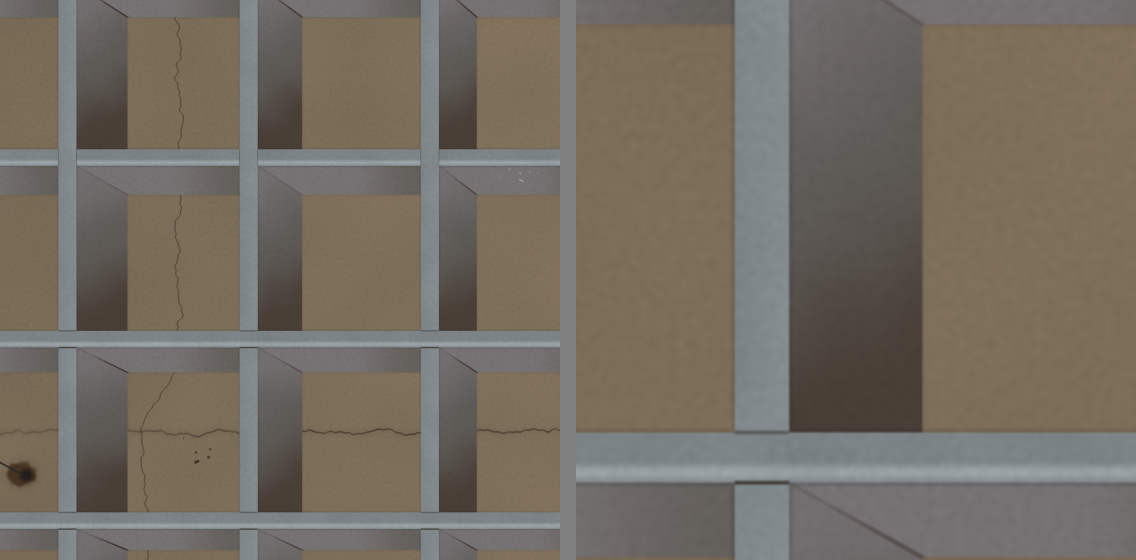
Left: the whole. Right: its middle third, enlarged.
A Shadertoy shader for this pattern:

```glsl
// A painted lattice of square bars seen slightly from below, over tan plaster.
// Each opening shows a left and a top side wall in perspective; the plaster is
// then worn with noise-driven cracks, specks, a stained hole and paint scuffs.

const vec2 PITCH = vec2(0.3236, 0.3242);
const vec2 BAR = vec2(0.0325, 0.0300);
const vec2 FIRST_CROSSING = vec2(0.1204, 0.2815);

const vec3 PLASTER = vec3(0.492, 0.432, 0.350);
const vec3 PAINT = vec3(0.505, 0.535, 0.547);
const vec3 PAINT_LIT = vec3(0.630, 0.660, 0.680);
const vec3 WALL_LIT = vec3(0.450, 0.432, 0.437);
const vec3 WALL_MID = vec3(0.365, 0.350, 0.335);
const vec3 WALL_DARK = vec3(0.285, 0.245, 0.215);
const vec3 GRIME = vec3(0.180, 0.150, 0.125);

vec2 hash2(vec2 p) {
    vec3 q = fract(p.xyx * vec3(0.1031, 0.1030, 0.0973));
    q += dot(q, q.yzx + 33.33);
    return fract((q.xx + q.yz) * q.zy);
}

float gradientDot(vec2 cell, vec2 offset) {
    return dot(hash2(cell) * 2.0 - 1.0, offset);
}

// Gradient noise, roughly -0.7 to 0.7
float noise(vec2 p) {
    vec2 i = floor(p), f = fract(p), e = vec2(1.0, 0.0);
    vec2 u = f * f * f * (f * (f * 6.0 - 15.0) + 10.0);
    float low = mix(gradientDot(i, f), gradientDot(i + e, f - e), u.x);
    float high = mix(gradientDot(i + e.yx, f - e.yx), gradientDot(i + 1.0, f - 1.0), u.x);
    return mix(low, high, u.y);
}

float jagged(float t, float seed) {
    return noise(vec2(t * 22.0, seed)) + 0.5 * noise(vec2(t * 75.0, seed + 7.3));
}

float rise(float edge, float x, float soft) {
    return smoothstep(edge - soft, edge + soft, x);
}

float stroke(float d, float halfWidth, float soft) {
    return 1.0 - rise(halfWidth, abs(d), soft);
}

float segment(vec2 p, vec2 a, vec2 b) {
    vec2 ab = b - a;
    return length(p - a - ab * clamp(dot(p - a, ab) / dot(ab, ab), 0.0, 1.0));
}

vec3 plaster(vec2 p, float column, float soft) {
    vec3 col = PLASTER * (0.97 + 0.05 * p.x + 0.05 * noise(p * 7.0));

    // Cracks: one down a single column, one across a single row
    float pathX = 0.319 - 0.060 * smoothstep(0.64, 0.77, p.y) + 0.016 * jagged(p.y, 2.5);
    float down = stroke(p.x - pathX, 0.0011, soft) * (1.0 - step(0.5, abs(column)));
    float pathY = 0.772 + 0.013 * jagged(p.x, 9.4);
    float across = stroke(p.y - pathY, 0.0014, soft) * (0.7 + 0.6 * noise(p * 35.0));
    across *= mix(0.5, 1.0, smoothstep(0.1, 0.5, p.x));
    col = mix(col, GRIME, 0.48 * down + 0.75 * across);
    col *= 1.0 - 0.07 * stroke(p.y - pathY, 0.004, 0.010);

    // Specks below the crossing cracks
    for (float i = 0.0; i < 6.0; i++) {
        vec2 r = hash2(vec2(i, 4.0));
        vec2 at = vec2(0.32, 0.780) + r * vec2(0.07, 0.05);
        col = mix(col, GRIME, 0.75 * stroke(length(p - at), 0.001 + 0.002 * r.y, soft));
    }

    // Stained hole with a thin rod
    vec2 hole = vec2(0.039, 0.847);
    float ragged = length((p - hole) * vec2(0.9, 1.1)) + 0.007 * noise(p * 75.0);
    col = mix(col, GRIME, 0.30 * stroke(ragged, 0.020, 0.022));
    col = mix(col, vec3(0.25, 0.17, 0.10), 0.85 * stroke(ragged, 0.023, 0.005));
    col = mix(col, vec3(0.10), 0.8 * stroke(length(p - hole - vec2(0.008, 0.002)), 0.011, 0.006));
    return mix(col, vec3(0.16), 0.9 * stroke(segment(p, vec2(-0.02, 0.815), hole), 0.0016, soft));
}

vec3 opening(vec2 p, vec2 c, vec2 id, float soft) {
    vec2 depth = vec2(0.0910, 0.0513) - vec2(0.0117, 0.0070) * id;
    vec2 t = clamp(c / (PITCH - BAR), 0.0, 1.0);
    float seam = (c.y * depth.x - c.x * depth.y) / length(depth);

    // Side walls, darkening away from the light
    float shade = t.y + 0.16 * c.x / depth.x + 0.10 * noise(p * 16.0);
    vec3 left = mix(WALL_LIT, WALL_MID, smoothstep(0.05, 0.60, shade));
    left = mix(left, WALL_DARK, smoothstep(0.55, 1.0, shade));
    vec3 top = mix(WALL_LIT * 1.03, WALL_MID * 1.07, smoothstep(0.55, 1.0, t.x));
    float scuffArea = stroke(length((p - vec2(0.945, 0.313)) * vec2(1.0, 2.6)), 0.045, 0.015);
    float scuff = smoothstep(0.23, 0.42, noise(vec2(p.x + p.y, p.y - 0.6 * p.x) * vec2(65.0, 150.0)));
    top = mix(top, PAINT_LIT, 0.7 * scuff * scuffArea);
    vec3 col = mix(top, left, rise(0.0, seam, soft));
    float gap = hash2(id + 11.0).x * smoothstep(0.2, 0.8, c.x / depth.x);
    col = mix(col, GRIME, (0.15 + 0.75 * gap) * stroke(seam, 0.0012, soft));

    // Back panel, with a contact shadow along its top and left
    vec3 back = plaster(p, id.x, soft);
    back *= 1.0 - 0.10 * stroke(c.y - depth.y, 0.001, 0.004) - 0.05 * stroke(c.x - depth.x, 0.001, 0.004);
    return mix(col, back, rise(depth.x, c.x, soft) * rise(depth.y, c.y, soft));
}

void mainImage(out vec4 fragColor, in vec2 fragCoord) {
    vec2 p = fragCoord / iResolution.xy;
    p.y = 1.0 - p.y;
    float soft = max(0.0013, 0.75 / iResolution.y);

    vec2 grid = (p - FIRST_CROSSING) / PITCH;
    vec2 crossing = floor(grid + 0.5);
    vec2 fromBar = (grid - crossing) * PITCH;
    vec2 edge = abs(fromBar) - 0.5 * BAR;
    vec2 across = fromBar / BAR;
    vec2 bar = 1.0 - smoothstep(vec2(-soft), vec2(soft), edge);

    vec3 col = opening(p, fract(grid) * PITCH - 0.5 * BAR, floor(grid), soft);
    col *= 1.0 - 0.20 * max(stroke(edge.x, 0.001, 0.003), stroke(edge.y, 0.001, 0.003));

    // Bars: the first crossing row has uprights in front, the others rails
    float uprightFront = 1.0 - step(0.5, abs(crossing.y));
    float mottle = 1.0 + 0.05 * noise(p * 20.0);
    vec3 upright = PAINT * mottle * (1.0 + 0.05 * across.x);
    vec3 rail = mix(PAINT * 0.96, PAINT_LIT, 0.8 * stroke(across.y - 0.30, 0.13, 0.12)) * mottle;
    col = mix(col, upright, bar.x);
    col = mix(col, rail, bar.y * (1.0 - bar.x * uprightFront));

    // Joints where one bar butts against another
    float butt = bar.x * stroke(edge.y, 0.0011, soft) * (1.0 - uprightFront);
    float lap = bar.y * stroke(edge.x, 0.0008, soft) * uprightFront;
    col = mix(col, GRIME, butt * (across.y > 0.0 ? 0.75 : 0.45) + 0.22 * lap);

    // Fine grain
    col *= 1.0 + 0.05 * noise(p * 170.0);
    fragColor = vec4(col, 1.0);
}
```
